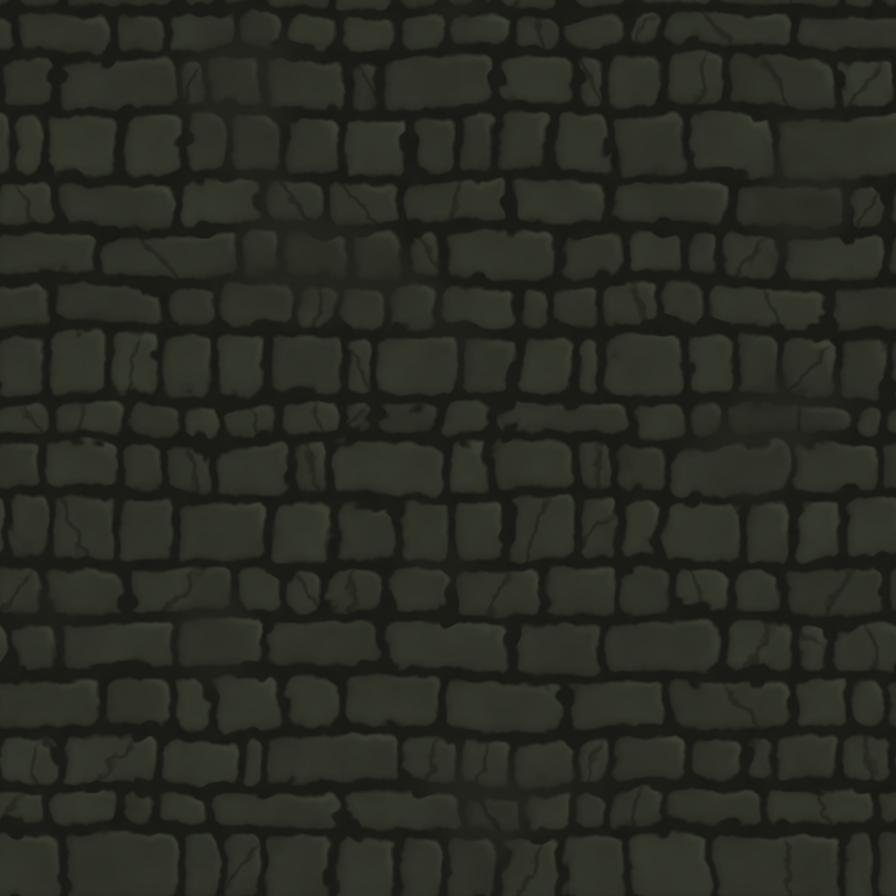
Reproduce this texture procedurally as a Shadertoy shader.

```glsl
const float ROWS = 16.0;
const float COLUMNS = 16.0;
const vec3 MORTAR = vec3(0.103, 0.104, 0.086);
const vec3 STONE = vec3(0.192, 0.202, 0.163);
const vec3 RIM = vec3(0.255, 0.268, 0.218);

float hash(vec2 p) {
    vec3 v = fract(p.xyx * 0.1031);
    v += dot(v, v.yzx + 33.33);
    return fract((v.x + v.y) * v.z);
}

float cornerSlope(vec2 cell, vec2 offset, float period, float seed) {
    float angle = 6.2832 * hash(mod(cell, period) + seed);
    return dot(vec2(cos(angle), sin(angle)), offset);
}

// Gradient noise that tiles over the unit square
float noise(vec2 uv, float period, float seed) {
    vec2 p = uv * period;
    vec2 i = floor(p), f = p - i;
    vec2 w = f * f * f * (f * (f * 6.0 - 15.0) + 10.0);
    vec2 e = vec2(1.0, 0.0);
    float low = mix(cornerSlope(i, f, period, seed),
                    cornerSlope(i + e, f - e, period, seed), w.x);
    float high = mix(cornerSlope(i + e.yx, f - e.yx, period, seed),
                     cornerSlope(i + 1.0, f - 1.0, period, seed), w.x);
    return mix(low, high, w.y);
}

float fbm(vec2 uv, float period, float seed) {
    float sum = 0.0, gain = 1.0;
    for (int i = 0; i < 3; i++) {
        sum += gain * noise(uv, period, seed);
        period *= 2.0;
        gain *= 0.5;
    }
    return sum;
}

float rowEdge(float row) {
    return (row + 0.42 * (hash(vec2(mod(row, ROWS), 71.0)) - 0.5)) / ROWS;
}

float findRow(float y) {
    float row = floor(y * ROWS);
    return row - step(y, rowEdge(row)) + step(rowEdge(row + 1.0), y);
}

// Left joint, right joint and index of the stone at x; some joints are left out
vec3 findStone(float x, float row) {
    vec3 stone = vec3(x - 1.0, x + 1.0, 0.0);
    float cell = floor(x * COLUMNS);
    for (float i = -2.0; i <= 3.0; i++) {
        float index = mod(cell + i, COLUMNS);
        vec2 key = vec2(index, mod(row, ROWS));
        if (mod(index + row, 2.0) < 0.5 && hash(key + 23.0) < 0.45) continue;
        float joint = (cell + i + 0.66 * (hash(key + 47.0) - 0.5)) / COLUMNS;
        if (joint > x) stone.y = min(stone.y, joint);
        else if (joint > stone.x) stone = vec3(joint, stone.y, index);
    }
    return stone;
}

float roundedBox(vec2 p, vec2 halfSize, float radius) {
    vec2 q = abs(p) - halfSize + radius;
    return length(max(q, 0.0)) + min(max(q.x, q.y), 0.0) - radius;
}

// Dark hairline across a stone, 1 at its centre
float crackLine(vec2 p, float angle, float width) {
    return 1.0 - smoothstep(0.0, width, abs(dot(p, vec2(cos(angle), sin(angle)))));
}

void mainImage(out vec4 fragColor, in vec2 fragCoord) {
    vec2 uv = fragCoord / iResolution.xy;
    float pixel = 1.0 / min(iResolution.x, iResolution.y);

    // Sagging courses and hand-cut edges
    vec2 sag = vec2(noise(uv, 7.0, 3.0), noise(uv, 6.0, 11.0)) * 0.013;
    vec2 ragged = vec2(fbm(uv, 34.0, 19.0), fbm(uv, 34.0, 31.0)) * 0.0055;
    vec2 p = uv + sag + ragged;

    // Stone under this point
    float row = findRow(p.y);
    vec3 stone = findStone(p.x, row);
    vec2 key = vec2(stone.z, mod(row, ROWS));
    vec2 low = vec2(stone.x, rowEdge(row));
    vec2 high = vec2(stone.y, rowEdge(row + 1.0));
    vec2 q = p - 0.5 * (low + high);
    q.y += q.x * 0.09 * (hash(key + 5.0) - 0.5);
    vec2 halfSize = 0.5 * (high - low) - vec2(0.0035, 0.0048);
    halfSize -= 0.0025 * vec2(hash(key + 59.0), hash(key + 83.0));
    float radius = min(mix(0.006, 0.014, hash(key + 7.0)), min(halfSize.x, halfSize.y));
    float d = roundedBox(q, halfSize, radius);
    d += 0.007 * smoothstep(0.22, 0.5, noise(uv, 29.0, 43.0));

    // Face tone, mottling and cracks
    float mottle = fbm(uv, 18.0, 61.0);
    float tone = 1.0 + 0.09 * (hash(key + 13.0) - 0.5) + 0.07 * mottle;
    float cracked = step(0.72, hash(key + 17.0));
    vec2 crackPoint = q - halfSize * 0.5 * (hash(key + 29.0) - 0.5);
    float crack = crackLine(crackPoint + ragged, 1.6 * (hash(key + 37.0) - 0.5), 0.004 + pixel);
    vec3 face = STONE * tone * (1.0 - 0.24 * cracked * crack);

    // Worn rims catch light from the upper right
    float facing = clamp(dot(q / max(halfSize, 0.004), vec2(0.55, 0.5)), 0.0, 1.0);
    float rim = smoothstep(-0.011, -0.003, d) * facing;
    face = mix(face, RIM, rim * (0.55 + 0.6 * mottle));
    face *= 1.0 - 0.1 * smoothstep(-0.012, 0.0, d) * (1.0 - facing);

    // Grimy patches fill the joints
    float grime = smoothstep(0.12, 0.45, noise(uv, 5.0, 97.0));
    vec3 joint = MORTAR * (1.0 + 0.12 * fbm(uv, 40.0, 73.0));
    joint = mix(joint, STONE * 0.78, 0.65 * grime);
    face *= 1.0 - 0.08 * grime;

    float soft = 0.0022 + 0.5 * pixel;
    fragColor = vec4(mix(face, joint, smoothstep(-soft, soft, d)), 1.0);
}
```
